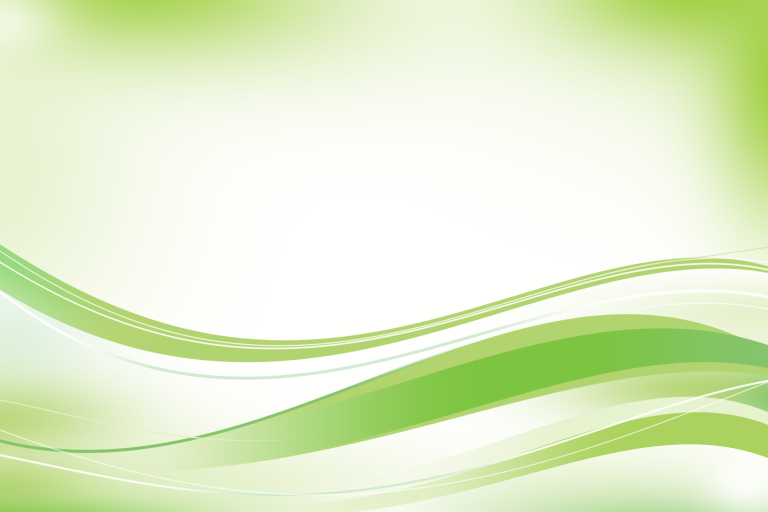
This background is drawn by a Shadertoy shader. Its source:

```glsl
// Flowing green ribbons and fine pale lines over white, with soft lime glows at the edges.

const vec3 WHITE = vec3(1.0, 1.0, 0.995);
const vec3 PALE = vec3(0.89, 0.94, 0.78);
const vec3 MINT = vec3(0.80, 0.91, 0.80);
const vec3 SOFT = vec3(0.70, 0.83, 0.44);
const vec3 LIME = vec3(0.62, 0.81, 0.24);
const vec3 LEAF = vec3(0.49, 0.77, 0.25);
const vec3 FERN = vec3(0.52, 0.77, 0.42);
const float FINE = 0.0011;   // half widths of the lines
const float BOLD = 0.0030;

// Quartic through the heights at x = 0, 1/4, 1/2, 3/4 and 1.
float curve(float x, vec4 h, float last) {
    float t = 4.0 * x, a = t - 1.0, b = t - 2.0, c = t - 3.0, d = t - 4.0;
    return h.x * a * b * c * d / 24.0 - h.y * t * b * c * d / 6.0
         + h.z * t * a * c * d / 4.0 - h.w * t * a * b * d / 6.0
         + last * t * a * b * c / 24.0;
}

// Coverage of the area below a height.
float below(float y, float edge) {
    float px = 0.8 / iResolution.y;
    return smoothstep(-px, px, edge - y);
}

float ribbon(float y, float top, float bottom) {
    return below(y, top) * (1.0 - below(y, bottom));
}

float stroke(float y, float center, float halfWidth) {
    return ribbon(y, center + halfWidth, center - halfWidth);
}

void glow(inout vec3 col, vec2 p, vec2 center, vec2 radius, vec3 tint, float amount) {
    vec2 d = (p - center) / radius;
    col = mix(col, tint, amount * exp(-dot(d, d)));
}

vec3 upperField(vec2 p) {
    vec3 col = WHITE;
    glow(col, p, vec2(-0.02, 0.66), vec2(0.20, 0.34), PALE, 0.85);
    glow(col, p, vec2(0.32, 0.94), vec2(0.34, 0.16), PALE, 0.60);
    glow(col, p, vec2(1.00, 0.98), vec2(0.30, 0.28), PALE, 0.80);
    glow(col, p, vec2(0.18, 1.03), vec2(0.24, 0.13), LIME, 0.88);
    glow(col, p, vec2(0.00, 0.96), vec2(0.08, 0.07), WHITE, 0.70);
    glow(col, p, vec2(0.90, 1.03), vec2(0.18, 0.13), LIME, 0.95);
    glow(col, p, vec2(1.02, 0.84), vec2(0.09, 0.27), LIME, 0.95);
    return col;
}

vec3 lowerField(vec2 p) {
    vec3 col = WHITE;
    // Left and bottom
    glow(col, p, vec2(0.00, 0.34), vec2(0.13, 0.11), MINT, 0.60);
    glow(col, p, vec2(0.00, 0.17), vec2(0.16, 0.09), SOFT, 0.95);
    glow(col, p, vec2(0.20, 0.06), vec2(0.32, 0.09), PALE, 0.95);
    glow(col, p, vec2(0.00, 0.05), vec2(0.12, 0.06), SOFT, 0.90);
    glow(col, p, vec2(0.00, -0.02), vec2(0.26, 0.045), LEAF, 0.95);
    // Right
    glow(col, p, vec2(1.00, 0.39), vec2(0.20, 0.06), PALE, 0.90);
    glow(col, p, vec2(0.92, 0.24), vec2(0.18, 0.07), SOFT, 0.95);
    glow(col, p, vec2(1.02, 0.22), vec2(0.06, 0.05), FERN, 0.95);
    return col;
}

void mainImage(out vec4 fragColor, in vec2 fragCoord) {
    vec2 p = fragCoord / iResolution.xy;
    float x = p.x, y = p.y;

    // Upper ribbon with the field below it
    float top = curve(x, vec4(0.523, 0.355, 0.355, 0.457), 0.480);
    float bottom = curve(x, vec4(0.434, 0.299, 0.326, 0.432), 0.467);
    vec3 col = mix(upperField(p), lowerField(p), below(y, top));
    vec3 tint = mix(FERN + 0.08, SOFT, smoothstep(0.0, 0.16, x));
    tint = mix(tint, PALE, 0.35 * (1.0 - smoothstep(0.0, 0.06, y - bottom)) * (1.0 - smoothstep(0.0, 0.2, x)));
    col = mix(col, tint, ribbon(y, top, bottom));
    col = mix(col, WHITE, 0.85 * stroke(y, curve(x, vec4(0.510, 0.342, 0.346, 0.449), 0.487), FINE));
    col = mix(col, WHITE, 0.90 * stroke(y, curve(x, vec4(0.488, 0.334, 0.342, 0.443), 0.473), 1.5 * FINE));
    col = mix(col, SOFT, 0.4 * smoothstep(0.8, 0.9, x) * stroke(y, 0.517 - 0.22 * (1.0 - x), FINE));

    // Lines between the ribbons
    float sweep = curve(x, vec4(0.430, 0.268, 0.297, 0.398), 0.420);
    vec3 sweepTint = mix(WHITE, MINT, smoothstep(0.08, 0.22, x) * (1.0 - smoothstep(0.6, 0.8, x)));
    col = mix(col, sweepTint, 0.9 * stroke(y, sweep, BOLD));
    col = mix(col, WHITE, 0.8 * smoothstep(0.75, 0.9, x) * stroke(y, sweep - 0.024, FINE));

    // Broad middle ribbon, its halo and its lower rim
    float haloTop = curve(x, vec4(0.111, 0.141, 0.268, 0.379), 0.3125);
    float mainTop = curve(x, vec4(0.131, 0.1445, 0.242, 0.343), 0.326);
    float mainBottom = curve(x, vec4(0.082, 0.084, 0.154, 0.258), 0.281);
    float rimBottom = curve(x, vec4(0.082, 0.082, 0.148, 0.242), 0.266);
    float fadeIn = smoothstep(0.10, 0.36, x);
    tint = mix(PALE, SOFT, smoothstep(0.2, 0.45, x));
    col = mix(col, tint, fadeIn * ribbon(y, haloTop, rimBottom));
    tint = mix(PALE, LEAF, smoothstep(0.15, 0.64, x));
    tint = mix(tint, FERN, smoothstep(0.75, 1.0, x));
    col = mix(col, tint, fadeIn * ribbon(y, mainTop, mainBottom));

    // Dark and pale lines running into the middle ribbon
    float dark = curve(x, vec4(0.139, 0.143, 0.268, 0.379), 0.3125);
    col = mix(col, FERN, (1.0 - smoothstep(0.42, 0.64, x)) * stroke(y, dark, BOLD));
    float thread = curve(x, vec4(0.219, 0.146, 0.170, 0.297), 0.355);
    col = mix(col, PALE, (1.0 - smoothstep(0.25, 0.42, x)) * stroke(y, thread, FINE));

    // Lower right ribbon between a pale veil and a bright pool
    float veilTop = curve(x, vec4(0.111, 0.043, 0.072, 0.1875), 0.195);
    float lowTop = curve(x, vec4(0.082, 0.023, 0.037, 0.150), 0.170);
    float lowBottom = curve(x, vec4(0.023, 0.0, 0.008, 0.098), 0.105);
    col = mix(col, mix(WHITE, PALE, 0.85), smoothstep(0.45, 0.78, x) * ribbon(y, veilTop, lowTop));
    tint = mix(PALE, mix(SOFT, LIME, 0.35), smoothstep(0.52, 0.82, x));
    col = mix(col, tint, smoothstep(0.25, 0.55, x) * ribbon(y, lowTop, lowBottom));
    vec3 pool = WHITE;
    glow(pool, p, vec2(0.78, 0.03), vec2(0.25, 0.10), PALE, 0.75);
    glow(pool, p, vec2(0.86, -0.04), vec2(0.22, 0.07), FERN, 0.70);
    glow(pool, p, vec2(0.97, 0.06), vec2(0.05, 0.06), WHITE, 0.85);
    col = mix(col, pool, smoothstep(0.4, 0.6, x) * below(y, lowBottom));

    // Bright lines along the bottom
    float bright = curve(x, vec4(0.111, 0.043, 0.049, 0.146), 0.256);
    vec3 brightTint = mix(WHITE, MINT, smoothstep(0.2, 0.35, x) * (1.0 - smoothstep(0.55, 0.7, x)));
    col = mix(col, brightTint, 0.9 * stroke(y, bright, 0.7 * BOLD));
    col = mix(col, WHITE, 0.7 * stroke(y, curve(x, vec4(0.160, 0.055, 0.039, 0.117), 0.254), FINE));

    fragColor = vec4(col, 1.0);
}
```
